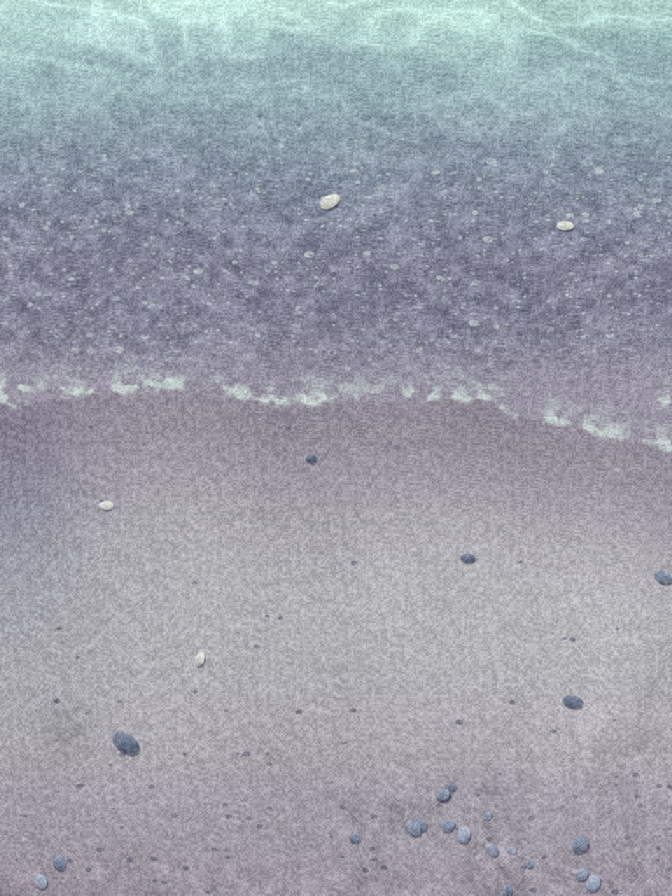
Give the GLSL for this texture, as a WebGL 2 fragment shader.

```glsl
#version 300 es
precision highp float;
uniform vec2 u_resolution;
out vec4 fragColor;

float hash(vec2 p) {
  return fract(sin(dot(p, vec2(127.1, 311.7))) * 43758.5);
}

float noise(vec2 p) {
  vec2 i = floor(p), f = fract(p);
  f = f * f * (3.0 - 2.0 * f);
  return mix(mix(hash(i), hash(i + vec2(1, 0)), f.x),
             mix(hash(i + vec2(0, 1)), hash(i + vec2(1, 1)), f.x), f.y);
}

float fbm(vec2 p) {
  float sum = 0.0, amp = 0.5;
  for (int i = 0; i < 4; i++) {
    sum += amp * noise(p);
    p = mat2(1.6, 1.2, -1.2, 1.6) * p + 7.3;
    amp *= 0.5;
  }
  return sum;
}

float blob(vec2 p, vec2 center, vec2 radius) {
  vec2 d = (p - center) / radius;
  return exp(-dot(d, d));
}

// Jittered specks: x is coverage, y is a random shade
vec2 flecks(vec2 p, float scale, float density) {
  vec2 q = p * scale, cell = floor(q);
  float pick = hash(cell + 3.7), shade = hash(cell + 9.1);
  vec2 center = 0.3 + 0.4 * vec2(hash(cell), hash(cell + 5.3));
  float radius = 0.12 + 0.18 * hash(cell + 1.9);
  float d = length((fract(q) - center) * vec2(0.8, 1.2)) - radius;
  float edge = scale / u_resolution.y;
  return vec2(smoothstep(edge, -edge, d) * step(pick, density), shade);
}

// Stone with a cast shadow and a lit upper side
void pebble(inout vec3 col, vec2 p, vec2 center, vec2 radius, float angle, vec3 tint) {
  vec2 d = p - center;
  float c = cos(angle), s = sin(angle);
  mat2 turn = mat2(c, -s, s, c);
  float size = min(radius.x, radius.y), edge = 1.0 / u_resolution.y;
  float body = (length(turn * d / radius) - 1.0) * size;
  float shade = (length(turn * (d + vec2(-0.2, 0.35) * size) / radius) - 1.0) * size;
  col = mix(col, vec3(0.30, 0.28, 0.36), 0.65 * smoothstep(edge, -edge, shade));
  col = mix(col, tint + 0.09 * d.y / size, smoothstep(edge, -edge, body));
}

float shoreline(float x) {
  return 0.553 + 0.011 * blob(vec2(x, 0), vec2(0.19, 0), vec2(0.07, 1))
    - 0.05 * smoothstep(0.48, 0.73, x)
    + 0.010 * (noise(vec2(x * 24.0, 2.0)) - 0.5) + 0.006 * (noise(vec2(x * 75.0, 5.0)) - 0.5);
}

vec3 waterColor(vec2 p) {
  float y = p.y + 0.05 * (fbm(p * vec2(6, 14)) - 0.5);
  vec3 col = mix(vec3(0.60, 0.58, 0.64), vec3(0.51, 0.51, 0.59), smoothstep(0.55, 0.66, y));
  col = mix(col, vec3(0.54, 0.59, 0.65), smoothstep(0.70, 0.83, y));
  col = mix(col, vec3(0.60, 0.71, 0.73), smoothstep(0.81, 0.92, y));
  col = mix(col, vec3(0.70, 0.84, 0.81), smoothstep(0.92, 1.0, y));
  // Gravel seen through the water
  float bed = smoothstep(0.53, 0.64, p.y) * (1.0 - 0.75 * smoothstep(0.76, 0.97, p.y));
  col += bed * (0.26 * (fbm(p * vec2(75, 110)) - 0.47) + 0.10 * (fbm(p * 22.0) - 0.47));
  for (int i = 0; i < 3; i++) {
    vec2 f = flecks(p + float(i) * 0.37, 65.0 + 45.0 * float(i), 0.14 + 0.13 * float(i));
    vec3 stone = mix(vec3(0.40, 0.41, 0.49), vec3(0.78, 0.83, 0.82), smoothstep(0.25, 0.85, f.y));
    col = mix(col, stone, 0.6 * bed * f.x);
  }
  // Slanted bright ripples
  vec2 q = vec2(p.x * 9.0, (p.y + 0.12 * p.x) * 44.0);
  q += 2.0 * vec2(noise(p * 14.0), noise(p * 11.0 + 4.0));
  float ridge = pow(1.0 - abs(2.0 * noise(q) - 1.0), 3.0);
  float ripple = smoothstep(0.83, 0.97, p.y) + 0.6 * blob(p, vec2(0.54, 0.85), vec2(0.15, 0.04));
  col += ripple * (ridge - 0.3) * vec3(0.13, 0.14, 0.12);
  return col + 0.06 * blob(p, vec2(0.12, 0.97), vec2(0.18, 0.04));
}

vec3 sandColor(vec2 p, float depth) {
  vec3 col = mix(vec3(0.56, 0.53, 0.585), vec3(0.685, 0.68, 0.70), smoothstep(-0.02, 0.20, depth));
  col = mix(col, vec3(0.625, 0.60, 0.645), smoothstep(0.27, 0.02, p.y));
  col -= vec3(0.07, 0.06, 0.03) * blob(p, vec2(0.0, 0.43), vec2(0.10, 0.14));
  col += 0.03 * blob(p, vec2(0.68, 0.36), vec2(0.20, 0.12));
  col -= 0.07 * blob(p, vec2(0.075, 0.185), vec2(0.025, 0.03));
  col += 0.07 * (fbm(p * vec2(9, 6)) - 0.47);
  // Trampled hollows at the lower edge
  float rough = blob(p, vec2(0.69, 0.16), vec2(0.05, 0.08)) + blob(p, vec2(0.56, 0.08), vec2(0.04, 0.08))
    + blob(p, vec2(0.44, 0.10), vec2(0.06, 0.04)) + 0.7 * smoothstep(0.07, 0.0, p.y);
  col += 0.30 * min(rough, 1.0) * (fbm(p * vec2(55, 40)) - 0.50);
  vec2 f = flecks(p, 85.0, 0.02 + 0.10 * smoothstep(0.25, 0.0, p.y));
  return mix(col, mix(vec3(0.38, 0.37, 0.45), vec3(0.74, 0.72, 0.73), step(0.72, f.y)), 0.6 * f.x);
}

void main() {
  vec2 p = gl_FragCoord.xy / u_resolution.y;
  float depth = shoreline(p.x) - p.y;
  vec3 slate = vec3(0.42, 0.46, 0.54), pale = vec3(0.82, 0.83, 0.80);
  vec3 col = mix(sandColor(p, depth), waterColor(p), smoothstep(0.002, -0.003, depth));

  // Broken foam along the edge
  float foam = exp(-pow((depth + 0.004) / 0.006, 2.0)) + 0.45 * exp(-pow((depth + 0.018) / 0.014, 2.0));
  foam += blob(p, vec2(0.013, 0.571), vec2(0.016, 0.011)) + blob(p, vec2(0.743, 0.556), vec2(0.012, 0.014));
  foam *= smoothstep(0.40, 0.68, fbm(p * vec2(70, 90)));
  col = mix(col, vec3(0.79, 0.85, 0.83), min(foam, 0.85));

  // Landmark stones
  pebble(col, p, vec2(0.140, 0.171), vec2(0.016, 0.010), -0.55, slate);
  pebble(col, p, vec2(0.639, 0.217), vec2(0.011, 0.007), -0.2, slate);
  pebble(col, p, vec2(0.740, 0.356), vec2(0.010, 0.007), -0.4, slate + 0.08);
  pebble(col, p, vec2(0.368, 0.775), vec2(0.012, 0.007), 0.5, pale);
  pebble(col, p, vec2(0.631, 0.748), vec2(0.010, 0.005), 0.0, pale);
  pebble(col, p, vec2(0.223, 0.264), vec2(0.005, 0.008), -0.4, pale);
  pebble(col, p, vec2(0.119, 0.436), vec2(0.008, 0.005), 0.0, pale);
  pebble(col, p, vec2(0.522, 0.377), vec2(0.008, 0.005), 0.0, slate);
  pebble(col, p, vec2(0.347, 0.488), vec2(0.006, 0.005), 0.0, slate - 0.04);

  // Loose clusters near the bottom
  for (int i = 0; i < 18; i++) {
    float k = float(i), size = 0.004 + 0.005 * hash(vec2(k, 8));
    vec2 jitter = vec2(hash(vec2(k, 1)), hash(vec2(k, 4))) - 0.5;
    vec2 center = i < 7 ? vec2(0.485, 0.09) + jitter * vec2(0.075, 0.065)
      : i < 13 ? vec2(0.60, 0.05) + jitter * vec2(0.16, 0.09) : vec2(0.32, 0.05) + jitter * vec2(0.60, 0.09);
    pebble(col, p, center, size * vec2(1.15, 0.9), 3.0 * jitter.x, slate + 0.20 * hash(vec2(k, 6)));
  }

  // Film-like grain
  float grain = hash(floor(p * 512.0)) + noise(p * 300.0) - 1.0;
  fragColor = vec4(col + 0.11 * grain, 1.0);
}
```
